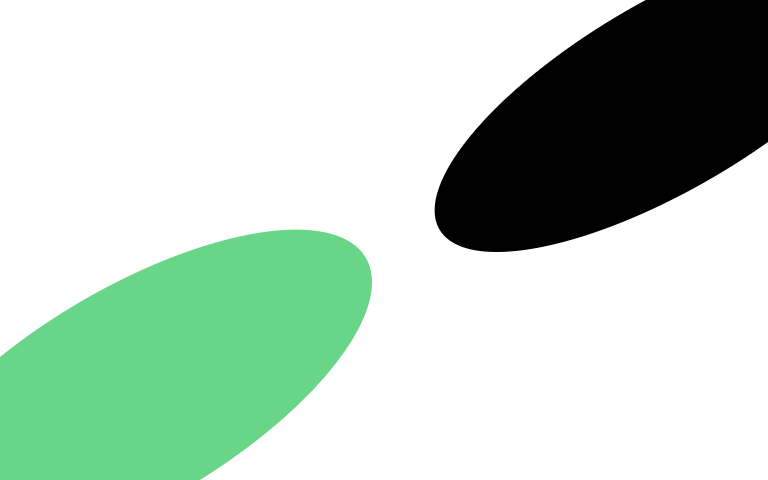
Give the GLSL for this background, as a WebGL 1 fragment shader.

```glsl
precision highp float;
// Two large tilted ellipses on white: a green one rising from the lower left
// and a black one entering from the upper right. Each is a rotated ellipse
// distance, turned into a smooth-edged mask and blended over the background.

uniform vec2 u_resolution;

const vec3 WHITE = vec3(1.0);
const vec3 GREEN = vec3(0.41, 0.835, 0.535);
const vec3 BLACK = vec3(0.0);

// Rotates a point into axes turned counter-clockwise by the angle.
vec2 toLocal(vec2 point, float angle) {
  float c = cos(angle);
  float s = sin(angle);
  return vec2(c * point.x + s * point.y, c * point.y - s * point.x);
}

// Approximate signed distance to an ellipse, accurate near its edge.
float ellipseDistance(vec2 point, vec2 radii) {
  float scaled = length(point / radii);
  float slope = length(point / (radii * radii));
  return (scaled - 1.0) * max(scaled, 1e-4) / max(slope, 1e-4);
}

// Coverage of a tilted ellipse, with an edge one pixel wide.
float ellipseMask(vec2 point, vec2 center, vec2 radii, float angle, float pixel) {
  float dist = ellipseDistance(toLocal(point - center, angle), radii);
  return clamp(0.5 - dist / pixel, 0.0, 1.0);
}

void main() {
  // Canvas height is one unit.
  float pixel = 1.0 / u_resolution.y;
  vec2 point = gl_FragCoord.xy * pixel;

  float green = ellipseMask(point, vec2(0.275, 0.1754), vec2(0.5656, 0.2233), 0.534, pixel);
  float black = ellipseMask(point, vec2(1.3917, 0.8019), vec2(0.5523, 0.1954), 0.532, pixel);

  vec3 color = mix(WHITE, GREEN, green);
  color = mix(color, BLACK, black);
  gl_FragColor = vec4(color, 1.0);
}
```
